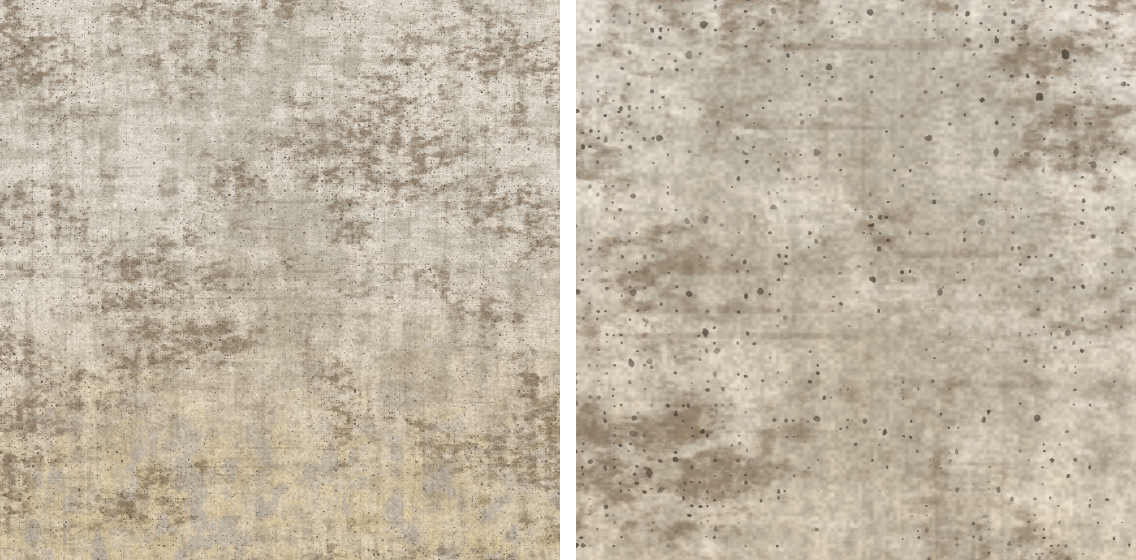
Left: the whole. Right: its middle third, enlarged.
Reproduce this texture procedurally as a Shadertoy shader.

```glsl
// Weathered concrete wall: pale grey above, ochre below, with brown stains, streaks and pores.
#define PALE vec3(0.860, 0.832, 0.785)
#define GREY vec3(0.735, 0.710, 0.655)
#define SAND vec3(0.800, 0.735, 0.620)
#define OCHRE vec3(0.840, 0.755, 0.585)
#define LILAC vec3(0.685, 0.660, 0.630)
#define STAIN vec3(0.480, 0.395, 0.305)
#define PORE vec3(0.270, 0.235, 0.195)
#define STAIN_AMOUNT 0.62
#define GRAIN_AMOUNT 0.24
#define STREAK_AMOUNT 0.28
#define PORE_AMOUNT 0.80

float hash(vec2 p) {
    return fract(sin(dot(p, vec2(127.1, 311.7))) * 43758.55);
}

float noise(vec2 p) {
    vec2 cell = floor(p), f = fract(p);
    f = f * f * (3.0 - 2.0 * f);
    float low = mix(hash(cell), hash(cell + vec2(1, 0)), f.x);
    float high = mix(hash(cell + vec2(0, 1)), hash(cell + vec2(1, 1)), f.x);
    return mix(low, high, f.y);
}

float fbm(vec2 p) {
    float sum = 0.0, weight = 0.5;
    for (int i = 0; i < 6; i++) {
        sum += weight * noise(p);
        p = mat2(1.99, 0.16, -0.16, 1.99) * p + 17.3;
        weight *= 0.60;
    }
    return sum / 1.19;
}

// Ragged pits, at most one per grid cell.
float pores(vec2 uv, float count, float density, float pixel) {
    vec2 p = uv * count, cell = floor(p);
    vec2 center = 0.35 + 0.3 * vec2(hash(cell + 3.7), hash(cell + 9.2));
    vec2 d = (fract(p) - center) * vec2(1.0, 0.7 + 0.7 * hash(cell + 5.1));
    float radius = mix(0.13, 0.28, pow(hash(cell + 21.4), 2.0));
    float ragged = length(d) + 0.16 * (noise(p * 4.0) - 0.5);
    float soft = max(0.05, 0.6 * pixel * count);
    float present = step(hash(cell + 40.6), density);
    return present * (1.0 - smoothstep(radius - soft, radius + soft, ragged));
}

// Thin broken lines running along the second axis.
float streaks(vec2 p, float count) {
    float line = smoothstep(0.76, 0.98, noise(p * vec2(count, 7.0)));
    float gaps = smoothstep(0.35, 0.75, noise(p * vec2(11.0, 17.0) + 31.0));
    return line * gaps * (0.4 + 0.9 * noise(p * vec2(count, 120.0) + 6.0));
}

void mainImage(out vec4 fragColor, in vec2 fragCoord) {
    vec2 uv = fragCoord / iResolution.xy;
    float pixel = 1.0 / iResolution.y;

    // Plaster tones, with ragged edges along both axes.
    float cloud = fbm(uv * 4.0 + 2.0);
    float across = fbm(uv * vec2(14.0, 55.0) + 11.0);
    float down = fbm(uv * vec2(58.0, 12.0) + 47.0);
    float weave = 0.5 * (across + down);
    float light = smoothstep(0.36, 0.62, 0.25 * cloud + 0.75 * weave);
    vec3 color = mix(GREY, PALE, light);

    // Warm lower part, with small ochre and lilac flakes.
    float warmth = 1.0 - smoothstep(0.08, 0.66, uv.y + 0.35 * (cloud - 0.5));
    color = mix(color, SAND * (0.89 + 0.15 * light), 0.85 * warmth);
    float bottom = 1.0 - smoothstep(0.05, 0.42, uv.y + 0.3 * (cloud - 0.5));
    float flakes = fbm(uv * vec2(36.0, 28.0) + 73.0);
    color = mix(color, OCHRE, 0.50 * bottom * smoothstep(0.50, 0.57, flakes));
    float peel = fbm(uv * vec2(34.0, 21.0) + 131.0);
    color = mix(color, LILAC, 0.60 * bottom * smoothstep(0.54, 0.60, peel));

    // Brown stains broken up into a fine crust.
    float region = smoothstep(0.34, 0.66, fbm(uv * vec2(8.0, 10.0) + 91.0));
    float crust = fbm(uv * vec2(85.0, 130.0) + 5.0);
    float mottle = 0.55 * crust + 0.45 * (1.0 - weave) + 0.10 * (region - 0.5);
    float stain = smoothstep(0.48, 0.68, mottle);
    color = mix(color, STAIN, STAIN_AMOUNT * stain * (0.35 + 0.65 * region));

    // Formwork streaks in both directions, and pale scrapes.
    float lines = streaks(uv.yx + 0.3, 210.0) + 0.7 * streaks(uv + 0.7, 230.0);
    color = mix(color, STAIN, STREAK_AMOUNT * min(lines, 1.0));
    float scrape = smoothstep(0.57, 0.70, fbm(uv * vec2(30.0, 65.0) + 211.0));
    color = mix(color, PALE * 1.04, 0.55 * scrape * (1.0 - 0.6 * warmth));

    // Sandy grain in two sizes.
    float grain = 0.65 * noise(uv * 430.0) + 0.35 * noise(uv * 210.0 + 8.0) - 0.5;
    color *= 1.0 + GRAIN_AMOUNT * grain;

    // Dark pits, crowded where the wall is stained.
    float density = 0.07 + 0.20 * region;
    float pits = max(pores(uv, 215.0, density, pixel), pores(uv + 0.37, 120.0, 0.45 * density, pixel));
    color = mix(color, PORE, PORE_AMOUNT * pits * (0.30 + 0.70 * noise(uv * 90.0)));

    fragColor = vec4(clamp(color, 0.0, 1.0), 1.0);
}
```
